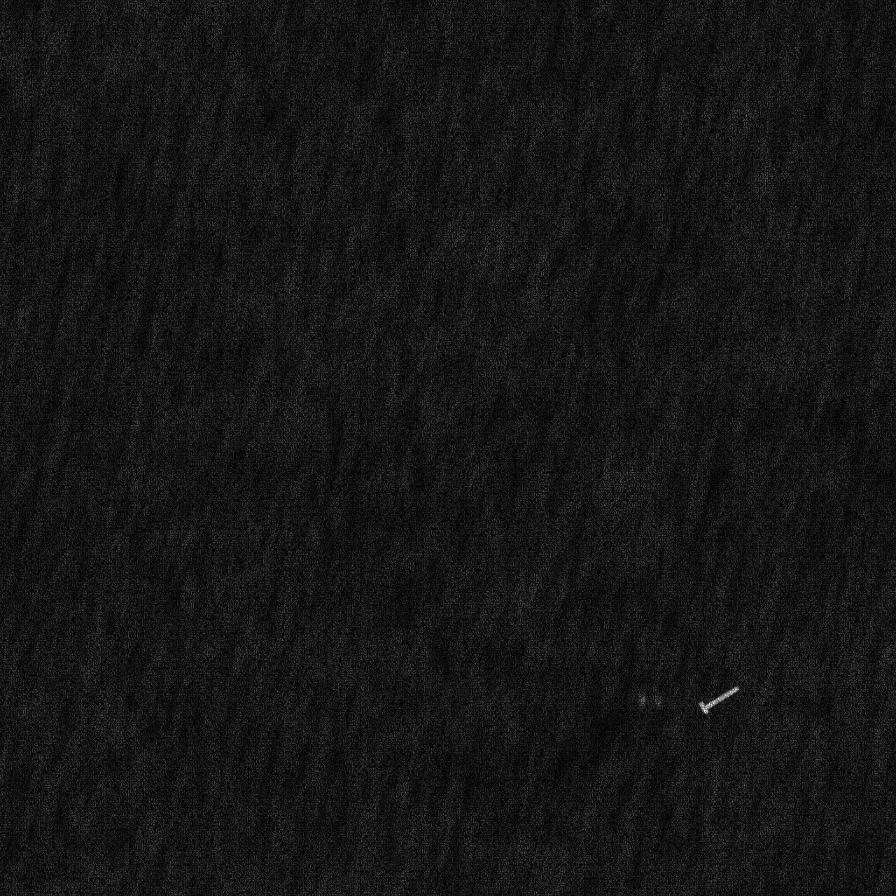
Write a WebGL 1 fragment shader that draws this texture.

```glsl
precision highp float;
// Dark radar view of open sea: fine speckle, dimmed and lifted by steep swell streaks,
// with one small bright echo, its faint ghosts and a dark wake.
// Speckle is the length of two gradient noise fields; the swell is sheared noise.

uniform vec2 u_resolution;

vec2 gradientAt(vec2 cell) {
  vec3 p = fract(cell.xyx * vec3(0.1031, 0.1030, 0.0973));
  p += dot(p, p.yzx + 33.33);
  float angle = 6.28318 * fract((p.x + p.y) * p.z);
  return vec2(cos(angle), sin(angle));
}

float gradientNoise(vec2 p) {
  vec2 cell = floor(p);
  vec2 f = p - cell;
  vec2 fade = f * f * f * (f * (f * 6.0 - 15.0) + 10.0);
  float a = dot(gradientAt(cell), f);
  float b = dot(gradientAt(cell + vec2(1.0, 0.0)), f - vec2(1.0, 0.0));
  float c = dot(gradientAt(cell + vec2(0.0, 1.0)), f - vec2(0.0, 1.0));
  float d = dot(gradientAt(cell + vec2(1.0, 1.0)), f - vec2(1.0, 1.0));
  return mix(mix(a, b, fade.x), mix(c, d, fade.x), fade.y);
}

float segmentDistance(vec2 p, vec2 a, vec2 b) {
  vec2 along = b - a;
  float t = clamp(dot(p - a, along) / dot(along, along), 0.0, 1.0);
  return length(p - a - along * t);
}

float softSpot(vec2 p, vec2 center, vec2 radius) {
  vec2 q = (p - center) / radius;
  return exp(-dot(q, q));
}

// Local strength of the sea clutter, around 1.
float swell(vec2 uv) {
  vec2 sheared = vec2(uv.x - 0.2 * uv.y, uv.y) + 3.7;
  float gain = 1.0;
  gain += 0.55 * gradientNoise(sheared * vec2(58.0, 15.0));
  gain += 0.45 * gradientNoise(sheared * vec2(125.0, 32.0) + 41.3);
  gain += 0.25 * gradientNoise(sheared * vec2(7.0, 4.0) + 17.9);
  return gain;
}

// Grains about one five-hundredth of the canvas wide, slightly taller than wide.
float speckle(vec2 uv) {
  float strong = gradientNoise(uv * vec2(512.0, 384.0) + vec2(19.0, 67.0));
  float weak = gradientNoise(uv * vec2(512.0, 256.0) + vec2(731.0, 405.0));
  return length(vec2(0.40 * strong, 0.20 * weak));
}

void main() {
  vec2 uv = gl_FragCoord.xy / u_resolution.y;
  float grain = speckle(uv);

  // Wake shadow and a rougher patch at its far end
  float wake = segmentDistance(uv, vec2(0.62, 0.13), vec2(0.69, 0.20));
  float gain = swell(uv) * (1.0 - 0.35 * exp(-wake * wake / 0.0006));
  gain += 0.3 * softSpot(uv, vec2(0.59, 0.04), vec2(0.05, 0.03));
  float brightness = grain * gain;

  // Bright slanted echo with a short hook at its lower end
  float hull = segmentDistance(uv, vec2(0.786, 0.209), vec2(0.822, 0.231));
  hull = min(hull, segmentDistance(uv, vec2(0.783, 0.214), vec2(0.788, 0.206)));
  float echo = 1.0 - smoothstep(0.0008, 0.0042, hull);
  brightness += echo * (0.38 + 1.9 * grain);

  // Faint ghosts beside the echo
  float ghosts = softSpot(uv, vec2(0.717, 0.218), vec2(0.004, 0.007));
  ghosts += 0.6 * softSpot(uv, vec2(0.735, 0.217), vec2(0.005, 0.006));
  brightness += ghosts * (0.08 + 1.4 * grain);

  gl_FragColor = vec4(vec3(clamp(brightness, 0.0, 1.0)), 1.0);
}
```
